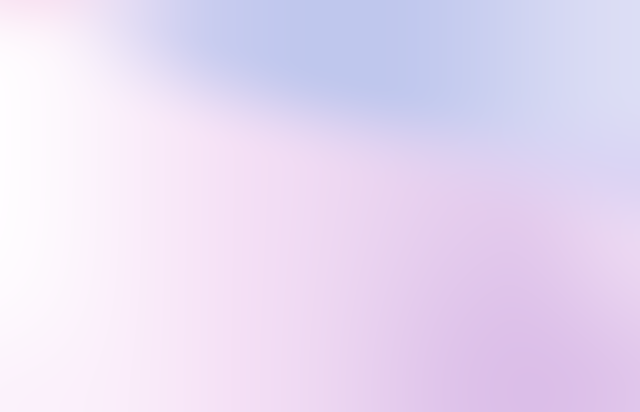
Reproduce this background procedurally as a WebGL 1 fragment shader.

```glsl
precision highp float;
// A soft pastel backdrop: white melts into pink and lilac from left to right,
// with a periwinkle haze above a slanted edge and a mauve glow at lower right.
// Smooth ramps and Gaussian glows are blended in canvas units.
uniform vec2 u_resolution;

// Elliptical Gaussian glow, 1 at its centre.
float glow(vec2 p, vec2 center, vec2 radius) {
  vec2 d = (p - center) / radius;
  return exp(-dot(d, d));
}

// White, pink and lilac ground with its mauve pool.
vec3 groundColor(vec2 p) {
  vec3 white = vec3(1.0, 0.995, 1.0);
  vec3 pink = vec3(0.965, 0.885, 0.965);
  vec3 lilac = vec3(0.905, 0.815, 0.935);
  vec3 mauve = vec3(0.86, 0.745, 0.91);
  vec3 color = mix(white, pink, smoothstep(-0.05, 0.42, p.x));
  color = mix(color, lilac, smoothstep(0.25, 0.8, p.x));
  color = mix(color, mauve, glow(p, vec2(0.83, 0.05), vec2(0.22, 0.4)));

  // Paler right side and faintly tinted lower left corner.
  float rightLight = smoothstep(0.78, 1.05, p.x) * smoothstep(0.05, 0.5, p.y);
  color = mix(color, vec3(0.935, 0.86, 0.955), rightLight);
  return mix(color, pink, 0.4 * glow(p, vec2(0.0), vec2(0.2, 0.25)));
}

// Periwinkle haze, paler toward the right and its lower rim.
vec3 skyColor(vec2 p) {
  vec3 periwinkle = vec3(0.75, 0.78, 0.93);
  vec3 paleBlue = vec3(0.865, 0.87, 0.96);
  vec3 color = mix(periwinkle, paleBlue, smoothstep(0.58, 1.02, p.x));
  color = mix(color, vec3(0.81, 0.815, 0.945), 1.0 - smoothstep(0.2, 0.5, p.x));
  return mix(vec3(0.85, 0.825, 0.955), color, smoothstep(0.52, 0.8, p.y));
}

void main() {
  vec2 p = gl_FragCoord.xy / u_resolution;
  vec3 color = groundColor(p);

  // Blush in the upper left corner.
  color = mix(color, vec3(0.97, 0.87, 0.94),
              0.9 * glow(p, vec2(0.06, 1.04), vec2(0.16, 0.11)));

  // The haze begins above an edge that falls to the right.
  float height = p.y - (0.91 - 0.42 * p.x);
  float haze = smoothstep(-0.13, 0.14, height) * smoothstep(0.05, 0.35, p.x);
  color = mix(color, skyColor(p), haze);
  gl_FragColor = vec4(color, 1.0);
}
```
